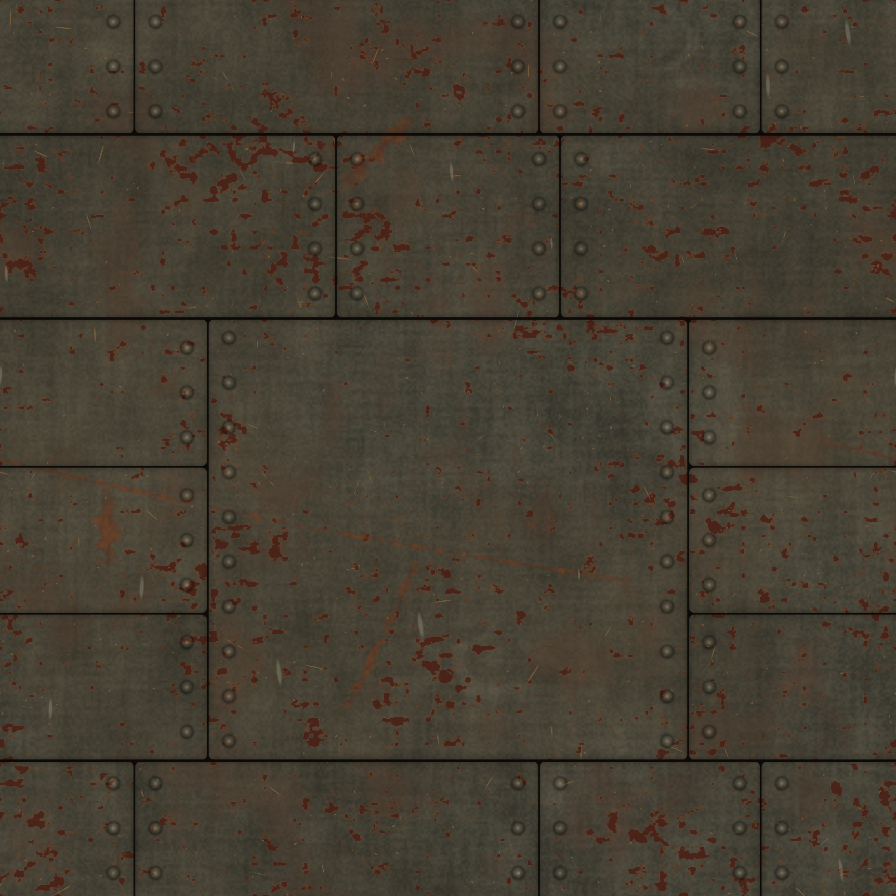
Reproduce this texture procedurally as a WebGL 1 fragment shader.

```glsl
precision highp float;
uniform vec2 u_resolution;

#define SEAM_HALF 0.0009
#define ROW_SEAM_HALF 0.0014
#define CORNER 0.007
#define RIVET_STEP 0.05
#define RIVET_INSET 0.0235
#define RIVET_RADIUS 0.0075
#define ROWS vec3(0.15, 0.3555, 0.849)
#define SPLITS vec2(0.521, 0.685)
#define RUST_LEVEL 0.755
#define GRAIN 0.32

const vec3 STEEL_DARK = vec3(0.205, 0.195, 0.158);
const vec3 STEEL_LIGHT = vec3(0.34, 0.315, 0.25);
const vec3 STEEL_BLUE = vec3(0.255, 0.258, 0.23);
const vec3 STAIN = vec3(0.32, 0.23, 0.175);
const vec3 RUST_RED = vec3(0.27, 0.10, 0.07);
const vec3 RUST_ORANGE = vec3(0.46, 0.25, 0.13);
const vec3 GOLD = vec3(0.54, 0.40, 0.23);
const vec3 PALE = vec3(0.53, 0.51, 0.44);
const vec3 GAP = vec3(0.045, 0.04, 0.03);

float hash(vec2 p) {
  vec3 q = fract(p.xyx * 0.1031);
  q += dot(q, q.yzx + 33.33);
  return fract((q.x + q.y) * q.z);
}

// Value noise that wraps over the unit square
float noise(vec2 uv, vec2 freq) {
  vec2 g = uv * freq, c = floor(g), f = g - c;
  f = f * f * (3.0 - 2.0 * f);
  vec2 a = floor(mod(c + 0.5, freq)) + freq * 0.37;
  vec2 b = floor(mod(c + 1.5, freq)) + freq * 0.37;
  return mix(mix(hash(a), hash(vec2(b.x, a.y)), f.x),
             mix(hash(vec2(a.x, b.y)), hash(b), f.x), f.y);
}

float fbm(vec2 uv, vec2 freq) {
  float sum = 0.0, amp = 0.533;
  for (int i = 0; i < 4; i++) {
    sum += amp * noise(uv, freq);
    freq *= 2.0;
    amp *= 0.5;
  }
  return sum;
}

float blob(vec2 p, vec2 center, vec2 radius) {
  vec2 d = (fract(p - center + 0.5) - 0.5) / radius;
  return exp(-dot(d, d));
}

// Bowed stroke around mid; rough frays its edge
float scratch(vec2 p, vec2 mid, vec2 reach, float width, float bow, float rough) {
  vec2 d = fract(p - mid + 0.5) - 0.5;
  float t = clamp(dot(d, reach) / dot(reach, reach), -1.0, 1.0);
  d.y -= bow * (1.0 - t * t);
  float dist = length(d - reach * t) / width + rough * 2.2;
  return (1.0 - smoothstep(0.25, 1.0, dist)) * (1.0 - 0.5 * t * t);
}

// Elongated chips, one candidate per grid cell
float flakes(vec2 uv, float freq, vec2 size, float spread, float keep) {
  float mask = 0.0;
  for (int n = 0; n < 9; n++) {
    vec2 c = floor(uv * freq) + vec2(mod(float(n), 3.0), floor(float(n) / 3.0 + 0.01)) - 1.0;
    vec2 id = floor(mod(c + 0.5, freq)) + freq;
    vec2 d = uv * freq - c - vec2(hash(id), hash(id + 7.3));
    float angle = (hash(id + 3.1) - 0.5) * spread, s = sin(angle), k = cos(angle);
    d = vec2(k * d.x - s * d.y, s * d.x + k * d.y) / (size * (0.35 + 0.65 * hash(id + 11.9)));
    mask = max(mask, (1.0 - smoothstep(0.4, 1.0, length(d))) * step(hash(id + 5.7), keep));
  }
  return mask;
}

// Center and half size of the plate holding p; p is unwrapped to suit
vec4 plateAt(inout vec2 p) {
  if (p.y < ROWS.x) p.y += 1.0;
  vec2 ys = vec2(ROWS.z, ROWS.x + 1.0);
  vec3 xs = vec3(0.15, 0.6016, 0.849);
  bool middle = p.y >= ROWS.y && p.y < ROWS.z;
  if (p.y < ROWS.y) { ys = ROWS.xy; xs = vec3(0.375, 0.625, 1.375); }
  else if (middle) { ys = ROWS.yz; xs = vec3(0.232, 0.768, 1.232); }
  if (p.x < xs.x) p.x += 1.0;
  vec2 ends = p.x < xs.y ? xs.xy : p.x < xs.z ? xs.yz : vec2(xs.z, xs.x + 1.0);
  if (middle && p.x >= xs.y)
    ys = p.y < SPLITS.x ? vec2(ys.x, SPLITS.x) : p.y < SPLITS.y ? SPLITS : vec2(SPLITS.y, ys.y);
  vec2 lo = vec2(ends.x, ys.x), hi = vec2(ends.y, ys.y);
  return vec4(lo + hi, hi - lo) * 0.5;
}

void main() {
  vec2 uv = gl_FragCoord.xy / u_resolution;
  uv.y = 1.0 - uv.y;
  float px = 1.0 / min(u_resolution.x, u_resolution.y);
  vec2 p = uv;
  vec4 plate = plateAt(p);
  vec2 local = p - plate.xy;
  // Mottled steel with woven grain
  float cloud = fbm(uv, vec2(5.0, 4.0));
  float weave = noise(uv, vec2(190.0, 22.0)) + noise(uv, vec2(20.0, 210.0)) - 1.0;
  float tone = 0.21 + 0.55 * cloud + 0.6 * (fbm(uv, vec2(26.0, 17.0)) - 0.5);
  tone += GRAIN * (weave * 0.6 + noise(uv, vec2(380.0)) - 0.5) + 0.1 * (hash(plate.xy * 91.0) - 0.5);
  vec3 color = mix(STEEL_DARK, STEEL_LIGHT, tone);
  float cool = smoothstep(0.45, 0.75, fbm(uv + 0.31, vec2(4.0))) + 0.5 * blob(uv, vec2(0.5, 0.93), vec2(0.6, 0.09));
  color = mix(color, STEEL_BLUE * (0.6 + 0.8 * tone), 0.3 * min(cool, 1.0));
  color = mix(color, STAIN, 0.4 * smoothstep(0.53, 0.78, fbm(uv + 0.57, vec2(17.0, 13.0))));
  // Faint wavy smears
  float smear = blob(uv, vec2(0.53, 0.75), vec2(0.08, 0.06)) + blob(uv, vec2(0.77, 0.06), vec2(0.05));
  float wave = abs(fract(noise(uv, vec2(15.0, 19.0)) * 4.0 + cloud * 6.0) - 0.5);
  color += 0.035 * smear * smoothstep(0.2, 0.4, wave);
  // Clustered rust pits with orange fringes
  float level = RUST_LEVEL - 0.13 * smoothstep(0.45, 0.72, fbm(uv + 0.13, vec2(8.0, 10.0)))
    - 0.05 * (blob(uv, vec2(0.53, 0.25), vec2(0.12)) + blob(uv, vec2(0.87, 0.65), vec2(0.11)));
  float pits = fbm(uv, vec2(88.0, 112.0));
  color = mix(color, RUST_ORANGE, 0.35 * smoothstep(level - 0.06, level, pits));
  color = mix(color, RUST_RED, 0.75 * smoothstep(level, level + 0.05, pits));
  // Long gouges and rubbed patches
  float rough = fbm(uv, vec2(110.0)) - 0.5;
  float gouge = scratch(uv, vec2(0.31, 0.57), vec2(0.392, 0.078), 0.0034, 0.011, rough * 0.7);
  gouge = max(gouge, scratch(uv, vec2(0.425, 0.71), vec2(-0.037, 0.078), 0.006, 0.004, rough));
  gouge = max(gouge, scratch(uv, vec2(0.423, 0.168), vec2(0.033, -0.034), 0.011, 0.0, rough));
  gouge = max(gouge, scratch(uv, vec2(0.12, 0.592), vec2(0.0, 0.036), 0.013, 0.0, rough));
  color = mix(color, mix(RUST_RED, RUST_ORANGE, 0.6 - 1.5 * rough), 0.65 * gouge);
  // Gold hairlines, chips and pale drips
  float hair = scratch(uv, vec2(0.5, 0.468), vec2(0.03, 0.03), 0.002, 0.012, rough);
  hair = max(hair, flakes(uv, 17.0, vec2(0.3, 0.022), 4.0, 0.4));
  hair = max(hair, flakes(uv, 48.0, vec2(0.13, 0.06), 6.0, 0.35));
  color = mix(color, GOLD, 0.65 * hair * smoothstep(0.3, 0.6, noise(uv, vec2(130.0))));
  color = mix(color, PALE, 0.5 * flakes(uv, 8.0, vec2(0.028, 0.15), 0.3, 0.2));
  // Rivet columns along both plate ends
  float count = floor(2.0 * plate.w / RIVET_STEP + 0.5);
  float index = clamp(floor(local.y / RIVET_STEP + count * 0.5), 0.0, count - 1.0);
  vec2 r = vec2(abs(local.x) - plate.z + RIVET_INSET, local.y - (index + 0.5 - count * 0.5) * RIVET_STEP);
  r /= RIVET_RADIUS;
  float radius = length(r), rim = (radius - 0.9) * 4.0;
  color *= 1.0 - 0.32 * exp(-rim * rim);
  color += (0.01 - 0.03 * r.y) * (1.0 - smoothstep(0.8, 1.0, radius));
  color += vec3(0.17, 0.155, 0.12) * exp(-radius * radius * 10.0);
  // Rounded plate edges and dark gaps
  vec2 q = abs(local) - plate.zw + CORNER;
  float inside = CORNER - length(max(q, 0.0)) - min(max(q.x, q.y), 0.0);
  vec3 row = abs(uv.y - ROWS);
  float gap = min(inside - SEAM_HALF, min(row.x, min(row.y, row.z)) - ROW_SEAM_HALF);
  color *= 1.0 - 0.22 * exp(-max(gap, 0.0) / 0.003);
  color = mix(GAP, color, smoothstep(-0.5 * px, 0.5 * px, gap));
  gl_FragColor = vec4(clamp(color, 0.0, 1.0), 1.0);
}
```
